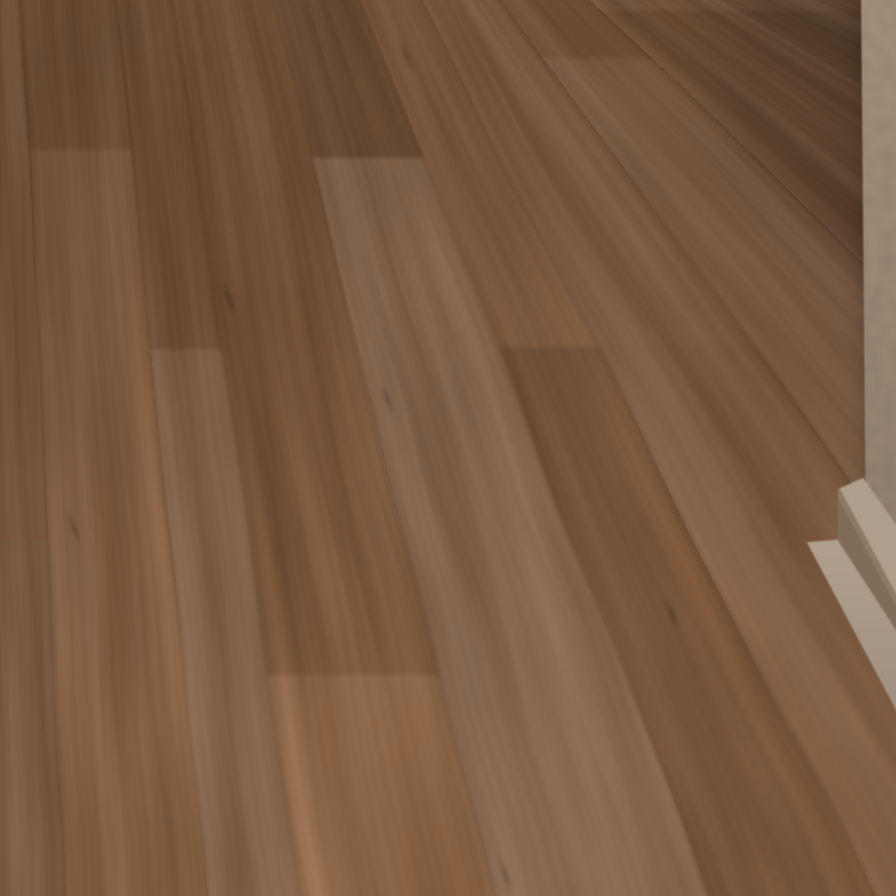
A Shadertoy shader for this texture:

```glsl
// Wooden plank floor seen in perspective, meeting a pale wall and its skirting.
// Each pixel is traced along its plank to a "lane" (position on the top edge);
// planks, streaks and gradient-noise grain are all laid out in lane space.

#define WARM_WOOD vec3(0.480, 0.338, 0.226)
#define GREY_WOOD vec3(0.505, 0.394, 0.308)
#define WALL_COLOR vec3(0.600, 0.530, 0.452)
#define TRIM_COLOR vec3(0.690, 0.618, 0.550)
#define TRIM_SHADE vec3(0.500, 0.425, 0.350)
#define GRAIN_AMOUNT 0.13
#define SEAM_DARKNESS 0.06
#define EDGE_SOFTNESS 0.002
#define PLANKS 9
#define STREAKS 10
#define KNOTS 6

// Plank borders by lane, and the depth at which each plank changes board
const float seams[8] = float[](0.023, 0.128, 0.191, 0.303, 0.404, 0.469, 0.560, 0.658);
const float joints[PLANKS] = float[](0.605, 0.167, 0.390, 0.753, 0.176, 0.387, 0.384, 0.065, 0.012);

// Far brightness, far greyness, near brightness, near greyness
const vec4 tones[PLANKS] = vec4[](
    vec4(0.93, 0.2, 0.92, 0.5), vec4(0.90, 0.1, 0.99, 0.2), vec4(0.92, 0.1, 0.99, 0.6),
    vec4(0.97, 0.0, 1.05, 0.3), vec4(0.87, 0.2, 1.02, 0.8), vec4(1.01, 0.2, 0.90, 0.1),
    vec4(1.01, 0.4, 0.99, 0.4), vec4(0.94, 0.2, 1.00, 0.5), vec4(0.98, 0.4, 0.91, 0.2));

// Lane, width, middle depth, strength
const vec4 streaks[STREAKS] = vec4[](
    vec4(0.120, 0.007, 0.55, 0.11), vec4(0.205, 0.014, 0.40, -0.10),
    vec4(0.270, 0.004, 0.35, -0.08), vec4(0.202, 0.006, 0.95, 0.10),
    vec4(0.322, 0.016, 0.85, -0.06), vec4(0.385, 0.015, 0.50, 0.05),
    vec4(0.459, 0.010, 0.65, 0.13), vec4(0.520, 0.005, 0.80, -0.06),
    vec4(0.690, 0.010, 0.20, -0.08), vec4(0.860, 0.050, 0.05, -0.10));

const vec2 knots[KNOTS] = vec2[](vec2(0.432, 0.445), vec2(0.083, 0.590), vec2(0.255, 0.332),
    vec2(0.750, 0.685), vec2(0.454, 0.063), vec2(0.565, 0.978));

vec2 hashGradient(vec2 cell) {
    float h = fract(sin(dot(cell, vec2(127.1, 311.7))) * 4375.85);
    return vec2(cos(6.2832 * h), sin(6.2832 * h));
}

float gradientNoise(vec2 p) {
    vec2 i = floor(p), f = fract(p);
    vec2 w = f * f * f * (f * (f * 6.0 - 15.0) + 10.0);
    vec2 e = vec2(1.0, 0.0);
    float a = dot(hashGradient(i), f);
    float b = dot(hashGradient(i + e), f - e);
    float c = dot(hashGradient(i + e.yx), f - e.yx);
    float d = dot(hashGradient(i + 1.0), f - 1.0);
    return mix(mix(a, b, w.x), mix(c, d, w.x), w.y);
}

// Newton solve of x = lane + y * slope(lane); slopes fan out to the right
float traceLane(vec2 p) {
    float lane = (p.x - 0.04 * p.y) / (1.0 + 0.46 * p.y);
    for (int i = 0; i < 5; i++) {
        float slope = 0.04 + 0.46 * lane + 2.45 * lane * lane * lane;
        float rate = 1.0 + p.y * (0.46 + 7.35 * lane * lane);
        lane -= (lane + p.y * slope - p.x) / rate;
    }
    return lane;
}

// Coverage below a sloped line through a point; y runs downwards
float below(vec2 p, vec2 origin, float slope) {
    float d = (p.y - origin.y - slope * (p.x - origin.x)) / sqrt(1.0 + slope * slope);
    return smoothstep(-EDGE_SOFTNESS, EDGE_SOFTNESS, d);
}

float rightOf(float x, float border) {
    return smoothstep(-EDGE_SOFTNESS, EDGE_SOFTNESS, x - border);
}

vec3 floorColor(vec2 p) {
    float lane = traceLane(p);
    lane += 0.005 * gradientNoise(vec2(lane * 9.0, p.y * 4.0));

    // Planks: blend tones across the seams
    vec2 tone = vec2(0.0);
    float seamLine = 0.0, plank = 0.0;
    for (int i = 0; i < PLANKS; i++) {
        float nearPart = smoothstep(-0.004, 0.004, p.y - joints[i]);
        vec2 plankTone = mix(tones[i].xy, tones[i].zw, nearPart);
        float cover = 1.0;
        if (i > 0) {
            float d = lane - seams[i - 1];
            cover = smoothstep(-0.0025, 0.0025, d);
            seamLine += exp(-d * d / 0.000004);
            plank += step(0.0, d);
        }
        tone = mix(tone, plankTone, cover);
    }
    float light = tone.x - SEAM_DARKNESS * seamLine;

    // Broad streaks that fade along the plank
    for (int i = 0; i < STREAKS; i++) {
        vec4 s = streaks[i];
        vec2 d = vec2((lane - s.x) / s.y, (p.y - s.z) / 0.32);
        light += s.w * exp(-dot(d, d));
    }

    // Grain from broad bands to fine fibres
    vec2 g = vec2(lane, p.y + plank * 7.3);
    float bands = gradientNoise(g * vec2(42.0, 2.2));
    float fibres = gradientNoise(g * vec2(110.0, 3.5) + 17.0);
    float threads = gradientNoise(g * vec2(260.0, 7.0) + 43.0);
    float mottling = gradientNoise(p * vec2(11.0, 8.0));
    light += GRAIN_AMOUNT * (0.8 * bands + 0.6 * fibres + 0.35 * threads + 0.25 * mottling);

    // Small knots stretched along the grain
    for (int i = 0; i < KNOTS; i++) {
        vec2 d = p - knots[i];
        d = vec2(d.x - 0.35 * d.y, d.y) / vec2(0.004, 0.013);
        light -= 0.16 * exp(-dot(d, d));
    }

    // Room light: brighter near the viewer, dim in the far right corner
    light *= mix(0.93, 1.06, smoothstep(0.0, 1.0, p.y));
    light *= 1.0 - 0.17 * smoothstep(0.7, 1.0, p.x) * (1.0 - smoothstep(0.0, 0.6, p.y));
    float greyness = clamp(tone.y + 0.5 * bands, 0.0, 1.0);
    return mix(WARM_WOOD, GREY_WOOD, greyness) * light;
}

void mainImage(out vec4 fragColor, in vec2 fragCoord) {
    vec2 p = fragCoord / iResolution.xy;
    p.y = 1.0 - p.y;
    vec3 color = floorColor(p);

    // Wall with a soft contact shadow on the floor
    float wallEdge = 0.961 + 0.009 * p.y;
    float wall = rightOf(p.x, wallEdge) * (1.0 - smoothstep(0.54, 0.56, p.y - 1.4 * max(p.x - 0.964, 0.0)));
    color *= 1.0 - 0.15 * exp(-max(wallEdge - p.x, 0.0) / 0.012) * (1.0 - smoothstep(0.5, 0.6, p.y));
    vec3 wallColor = WALL_COLOR * (1.03 - 0.16 * p.y + 0.05 * gradientNoise(p * 60.0));
    color = mix(color, wallColor, wall);

    // Shoe moulding, skirting face and its bright ledge
    float shoe = below(p, vec2(0.902, 0.605), -0.08) * (1.0 - below(p, vec2(0.902, 0.608), 1.88));
    color = mix(color, TRIM_COLOR * (1.0 - 0.08 * smoothstep(0.6, 0.8, p.y)), shoe);
    float skirting = rightOf(p.x, 0.935) * below(p, vec2(0.935, 0.546), -0.45)
        * below(p, vec2(0.964, 0.534), 1.43) * (1.0 - below(p, vec2(0.935, 0.603), 1.54));
    float face = below(p, vec2(0.938, 0.547), 1.87);
    float groove = face * (1.0 - below(p, vec2(0.938, 0.560), 1.87));
    vec3 skirtingColor = mix(TRIM_COLOR, TRIM_SHADE * (1.0 + 0.12 * groove), face);
    color = mix(color, skirtingColor, skirting);

    fragColor = vec4(color, 1.0);
}
```
